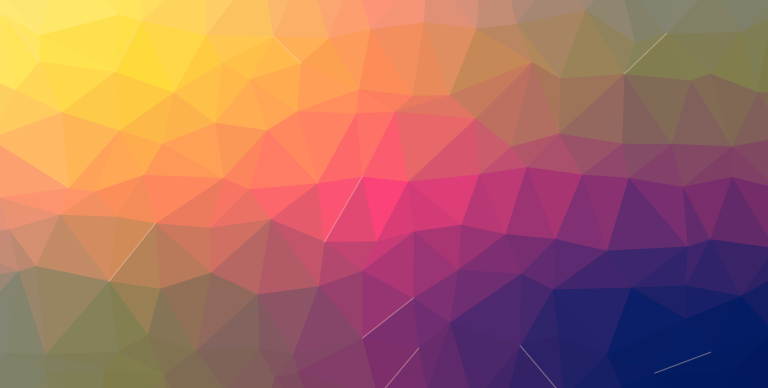
Give the GLSL for this background, as a Shadertoy shader.

```glsl
#define ROWS 7.5            // mesh cells over the canvas height
#define JITTER 0.72         // vertex displacement, in cells
#define FACET_SHADE 0.03    // random brightness range of the facets
#define SEAM_CHANCE 0.07    // share of cells with a bright seam
#define SEAM_GLOW 0.35      // opacity of the bright seams
#define SEAM_WIDTH 0.012    // seam half width, in cells

// Ramp shared by both axes: pale yellow, gold, orange, pink, purple, navy
const vec3 RAMP[7] = vec3[7](
    vec3(1.00, 0.91, 0.48),
    vec3(1.00, 0.87, 0.22),
    vec3(1.00, 0.62, 0.34),
    vec3(1.00, 0.26, 0.47),
    vec3(0.46, 0.18, 0.45),
    vec3(0.03, 0.12, 0.41),
    vec3(0.00, 0.10, 0.36));

vec3 ramp(float t) {
    float s = clamp(t, 0.0, 1.0) * 6.0;
    int i = min(int(s), 5);
    return mix(RAMP[i], RAMP[i + 1], s - float(i));
}

vec2 hash2(vec2 p) {
    vec3 q = fract(p.xyx * vec3(0.1031, 0.1030, 0.0973));
    q += dot(q, q.yzx + 33.33);
    return fract((q.xx + q.yz) * q.zy);
}

float cross2(vec2 a, vec2 b) {
    return a.x * b.y - a.y * b.x;
}

vec2 meshVertex(vec2 id) {
    return id + (hash2(id + 57.0) - 0.5) * JITTER;
}

// Signed distance to the line ab, positive on its left
float sideDistance(vec2 p, vec2 a, vec2 b) {
    return cross2(b - a, p - a) / length(b - a);
}

float triangleCoverage(vec2 p, vec2 a, vec2 b, vec2 c, float pixel) {
    float inside = min(sideDistance(p, a, b),
                   min(sideDistance(p, b, c), sideDistance(p, c, a)));
    return clamp(0.5 + inside / pixel, 0.0, 1.0);
}

float segmentDistance(vec2 p, vec2 a, vec2 b) {
    vec2 ab = b - a;
    return length(p - a - ab * clamp(dot(p - a, ab) / dot(ab, ab), 0.0, 1.0));
}

// The diagonal ac is usable when b and d lie on opposite sides
bool splits(vec2 a, vec2 b, vec2 c, vec2 d) {
    return cross2(c - a, b - a) < 0.0 && cross2(c - a, d - a) > 0.0;
}

// Flat facet colour: average of the horizontal and vertical ramps
vec3 facetColor(vec2 center, float seed) {
    vec2 uv = center * iResolution.y / (ROWS * iResolution.xy);
    vec3 color = 0.5 * (ramp(uv.x) + ramp(1.0 - uv.y));
    return color * (1.0 + (seed - 0.5) * FACET_SHADE);
}

void mainImage(out vec4 fragColor, in vec2 fragCoord) {
    float pixel = ROWS / iResolution.y;
    vec2 p = fragCoord * pixel;
    vec3 sum = vec3(0.0);
    float total = 0.0;
    float seam = 0.0;

    // Nearby quads, each cut into two triangles
    for (int j = -1; j <= 1; j++)
    for (int i = -1; i <= 1; i++) {
        vec2 id = floor(p) + vec2(i, j);
        vec2 a = meshVertex(id);
        vec2 b = meshVertex(id + vec2(1.0, 0.0));
        vec2 c = meshVertex(id + vec2(1.0, 1.0));
        vec2 d = meshVertex(id + vec2(0.0, 1.0));

        // Rotate the corners so that ac is the shorter usable diagonal
        bool keep = splits(a, b, c, d) &&
            (!splits(b, c, d, a) || distance(a, c) < distance(b, d));
        if (!keep) {
            vec2 first = a;
            a = b; b = c; c = d; d = first;
        }

        vec2 seeds = hash2(id + 211.0);
        float w1 = triangleCoverage(p, a, b, c, pixel);
        float w2 = triangleCoverage(p, a, c, d, pixel);
        sum += w1 * facetColor((a + b + c) / 3.0, seeds.x);
        sum += w2 * facetColor((a + c + d) / 3.0, seeds.y);
        total += w1 + w2;

        // Occasional hairline along the diagonal
        if (hash2(id + 403.0).x < SEAM_CHANCE) {
            float dist = segmentDistance(p, a, c) - SEAM_WIDTH;
            seam = max(seam, clamp(0.5 - dist / pixel, 0.0, 1.0));
        }
    }

    vec3 color = sum / max(total, 0.001);
    color = mix(color, vec3(1.0, 0.85, 0.75), seam * SEAM_GLOW);
    fragColor = vec4(color, 1.0);
}
```
